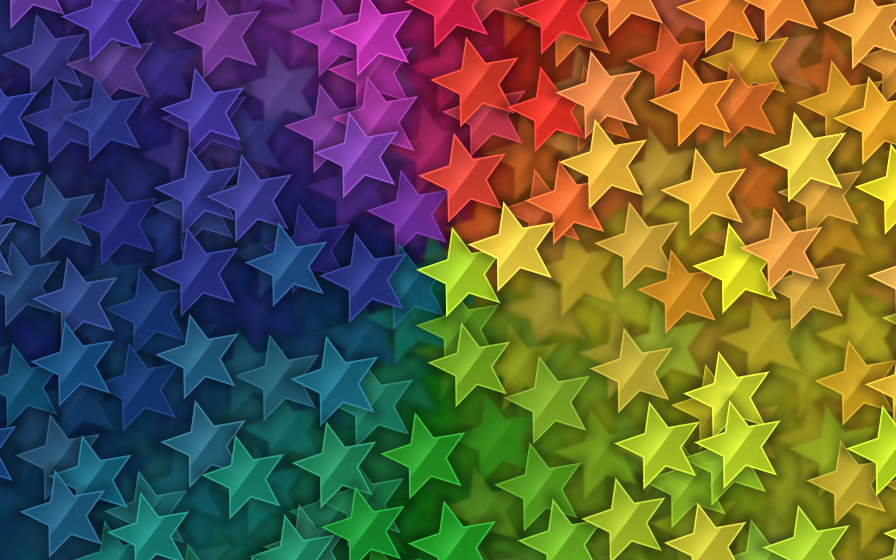
A Shadertoy shader for this pattern:

```glsl
// Layers of translucent, tilted five-point stars over a rainbow wheel.
// Each layer is a jittered grid; far layers are dark and blurred, near ones
// carry a sheen, a bright rim and a soft shadow. Hue follows the angle.

const float PI = 3.14159265;

vec3 hash3(vec2 cell, float layer) {
    vec3 q = fract(vec3(cell, layer + 3.7) * vec3(0.1031, 0.1130, 0.0973));
    q += dot(q, q.yxz + 33.33);
    return fract((q.xxy + q.yzz) * q.zyx);
}

vec3 hsv(float hue, float saturation, float value) {
    vec3 ramp = abs(fract(hue + vec3(0.0, 2.0, 1.0) / 3.0) * 6.0 - 3.0) - 1.0;
    return value * mix(vec3(1.0), clamp(ramp, 0.0, 1.0), saturation);
}

// Colour wheel around a point just above the middle: warm right, cool left.
vec3 wheel(vec2 p, float hueShift, float fade) {
    vec2 q = p - vec2(0.0, 0.03);
    float a = atan(q.y, q.x);
    float bend = 18.0 * sin(a) + 12.0 * sin(2.0 * a) - 6.0 * sin(3.0 * a);
    float hue = (46.0 - degrees(a) + bend) / 360.0;
    float value = 0.60 + 0.19 * cos(a - 0.5);
    float violet = smoothstep(0.6, 1.0, cos(a - 2.5));
    return hsv(hue + hueShift, 0.86 - 0.15 * violet - fade, value);
}

// Signed distance to a five-point star, negative inside.
float starDistance(vec2 p, float radius) {
    float sector = 2.0 * PI / 5.0;
    float a = mod(atan(p.y, p.x) - 1.82 + 0.5 * sector, sector) - 0.5 * sector;
    vec2 q = length(p) * vec2(cos(a), abs(sin(a))) - vec2(radius, 0.0);
    vec2 edge = 0.45 * radius * vec2(cos(PI / 5.0), sin(PI / 5.0)) - vec2(radius, 0.0);
    float along = clamp(dot(q, edge) / dot(edge, edge), 0.0, 1.0);
    return length(q - edge * along) * sign(q.x * edge.y - q.y * edge.x);
}

// Paints one star, with its shadow, over the colour below it.
vec3 paintStar(vec3 below, vec2 p, vec2 centre, vec3 rnd, float layer, float pixel) {
    vec2 q = p - centre;
    float d = starDistance(q, 0.080 + 0.006 * rnd.z);
    float blur = 0.004 * max(3.0 - layer, 0.0) + 0.7 * pixel;
    float near = smoothstep(1.5, 4.0, layer);
    vec3 tint = wheel(centre, 0.08 * (rnd.z - 0.5), 0.22 * rnd.x * rnd.y);
    tint *= 0.82 + 0.09 * layer;

    // Diagonal sheen: brightest along its hard edge, fading to the upper left
    float across = dot(q, normalize(vec2(-0.8, 0.6)));
    float sheen = smoothstep(-blur, blur, across) * exp(-across * 24.0);
    sheen *= exp(-dot(q, q) * 300.0);
    vec3 body = tint * (0.95 - 1.2 * q.y);
    body += sheen * (0.10 + 0.22 * tint) * (0.4 + 0.6 * near);

    // Thin bright rim just inside the outline
    float rim = 1.0 - smoothstep(0.0007, 0.0012 + pixel, abs(d + 0.0012));
    body = mix(body, tint * 1.25 + 0.10, rim * near * 0.85);

    float shadow = 1.0 - smoothstep(-0.008, 0.026, d);
    below *= 1.0 - (0.16 + 0.18 * near) * shadow;
    float cover = 1.0 - smoothstep(-blur, blur, d);
    return mix(below, body, cover * mix(0.75, 0.90, near));
}

void mainImage(out vec4 fragColor, in vec2 fragCoord) {
    vec2 p = (fragCoord - 0.5 * iResolution.xy) / iResolution.y;
    float pixel = 1.0 / iResolution.y;
    vec3 colour = wheel(p, 0.0, 0.0) * 0.8;

    // Back to front, visiting the neighbouring cells of each grid
    for (int i = 0; i < 5; i++) {
        float layer = float(i);
        float size = 0.145 + 0.004 * layer;
        vec2 shift = vec2(0.37, 0.61) * layer;
        vec2 home = floor(p / size + shift);
        for (int y = 1; y >= -1; y--) {
            for (int x = -1; x <= 1; x++) {
                vec2 cell = home + vec2(x, y);
                vec3 rnd = hash3(cell + 40.0, layer);
                vec3 pick = hash3(cell + 90.0, layer + 9.0);
                if (pick.x > 0.82) continue;
                vec2 centre = (cell + 0.5 + 0.72 * (rnd.xy - 0.5) - shift) * size;
                colour = paintStar(colour, p, centre, vec3(pick.yz, rnd.z), layer, pixel);
            }
        }
    }
    fragColor = vec4(clamp(colour, 0.0, 1.0), 1.0);
}
```
